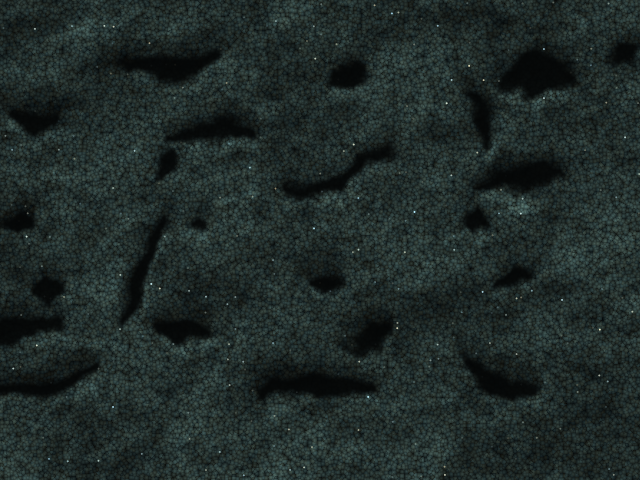
A Shadertoy shader for this texture:

```glsl
#define SAND vec3(0.130, 0.173, 0.165)
#define PIT vec3(0.014, 0.020, 0.020)
#define GRAIN_FREQ 145.0
#define GRAIN_CONTRAST 0.95
#define RELIEF_FREQ 5.5
#define RELIEF_CONTRAST 1.9
#define CRACK_COUNT 23
#define CRACK_WARP 0.085
#define SPARKLE_FREQ 62.0
#define SPARKLE_SHARE 0.05

vec3 hash3(vec2 p) {
    vec3 q = fract(p.xyx * vec3(0.1031, 0.1030, 0.0973));
    q += dot(q, q.yxz + 33.33);
    return fract((q.xxy + q.yzz) * q.zyx);
}

float valueNoise(vec2 p) {
    vec2 cell = floor(p), f = fract(p);
    f = f * f * (3.0 - 2.0 * f);
    float low = mix(hash3(cell).x, hash3(cell + vec2(1, 0)).x, f.x);
    float high = mix(hash3(cell + vec2(0, 1)).x, hash3(cell + 1.0).x, f.x);
    return mix(low, high, f.y);
}

float fbm(vec2 p) {
    float sum = 0.0, amp = 0.52;
    for (int i = 0; i < 5; i++) {
        sum += amp * valueNoise(p);
        p = mat2(1.6, 1.2, -1.2, 1.6) * p + 37.3;
        amp *= 0.5;
    }
    return sum;
}

// Signed distance to scattered, bent and tapering cracks
float crackDistance(vec2 p, float aspect) {
    float nearest = 1.0;
    for (int i = 0; i < CRACK_COUNT; i++) {
        float id = float(i);
        vec3 shape = hash3(vec2(id * 3.7 + 5.0, 19.0));
        vec3 form = hash3(vec2(id * 5.3 + 2.0, 47.0));
        vec2 spread = fract(vec2(0.7549, 0.5698) * id + vec2(0.23, 0.41));
        vec2 q = p - vec2(spread.x * aspect, 0.12 + 0.76 * spread.y);
        float angle = mix(-0.55, 0.55, shape.x) + 1.2 * step(0.8, form.z);
        float c = cos(angle), s = sin(angle);
        q = vec2(c * q.x + s * q.y, c * q.y - s * q.x);
        float halfLength = mix(0.012, 0.12, shape.y * shape.y);
        q.y += (form.x - 0.5) * 7.0 * q.x * q.x;
        float along = clamp(q.x, -halfLength, halfLength);
        float taper = 1.0 - 0.55 * abs(along) / halfLength;
        float radius = mix(0.013, 0.026, shape.z) * taper;
        nearest = min(nearest, length(q - vec2(along, 0.0)) - radius);
    }
    return nearest;
}

// Packed grains: x is distance to the nearest centre, yz are its random values
vec3 grains(vec2 p) {
    vec2 cell = floor(p);
    vec3 best = vec3(9.0, 0.0, 0.0);
    for (int y = -1; y <= 1; y++)
    for (int x = -1; x <= 1; x++) {
        vec2 id = cell + vec2(x, y);
        vec3 h = hash3(id + 11.0);
        float d = length(id + h.xy - p);
        if (d < best.x) best = vec3(d, h.z, fract(h.x * 7.0 + h.z));
    }
    return best;
}

vec3 sparkles(vec2 p) {
    vec2 cell = floor(p * SPARKLE_FREQ);
    vec3 h = hash3(cell + 71.0), tint = hash3(cell + 153.0);
    vec2 offset = fract(p * SPARKLE_FREQ) - mix(vec2(0.25), vec2(0.75), h.xy);
    float glint = 1.0 - smoothstep(0.04, 0.20, length(offset));
    float power = step(1.0 - SPARKLE_SHARE, h.z) * mix(0.15, 0.75, tint.y * tint.y);
    return glint * power * mix(vec3(1.0, 0.88, 0.68), vec3(0.68, 0.88, 1.0), tint.x);
}

void mainImage(out vec4 fragColor, in vec2 fragCoord) {
    vec2 p = fragCoord / iResolution.y;
    float aspect = iResolution.x / iResolution.y;

    // Crumbled outline shared by cracks and mounds
    vec2 warp = vec2(fbm(p * 9.0 + 4.0), fbm(p * 9.0 + 61.0)) - 0.5;
    vec2 w = p + CRACK_WARP * warp;

    // Broad relief lit from above
    vec2 r = w * RELIEF_FREQ * vec2(0.85, 1.15) + 8.0;
    float height = fbm(r);
    float slope = height - fbm(r + vec2(-0.05, 0.13));
    float tone = 1.0 + 0.75 * (height - 0.5) + RELIEF_CONTRAST * slope;
    tone += 0.30 * (valueNoise(p * 42.0) - 0.5);

    // Shade above each crack and a lighter lip below it
    float crack = crackDistance(w, aspect);
    float above = crackDistance(w - vec2(0.0, 0.022), aspect);
    float below = crackDistance(w + vec2(-0.004, 0.024), aspect);
    tone *= 1.0 - 0.38 * exp(-max(above, 0.0) / 0.018);
    tone *= 1.0 + 0.28 * (1.0 - smoothstep(-0.006, 0.014, below));

    // Sand grains
    vec3 grain = grains(p * GRAIN_FREQ);
    tone *= 1.0 + GRAIN_CONTRAST * (0.45 - grain.x) + 0.5 * (grain.y - 0.5);
    vec3 color = SAND * max(tone, 0.1);
    color += 0.022 * (grain.z - 0.5) * vec3(1.0, 0.0, -1.0);
    color += sparkles(p);

    // Soft edged darkness inside the cracks
    float open = smoothstep(-0.007, 0.013, crack);
    fragColor = vec4(mix(PIT + 0.08 * color, color, open), 1.0);
}
```
